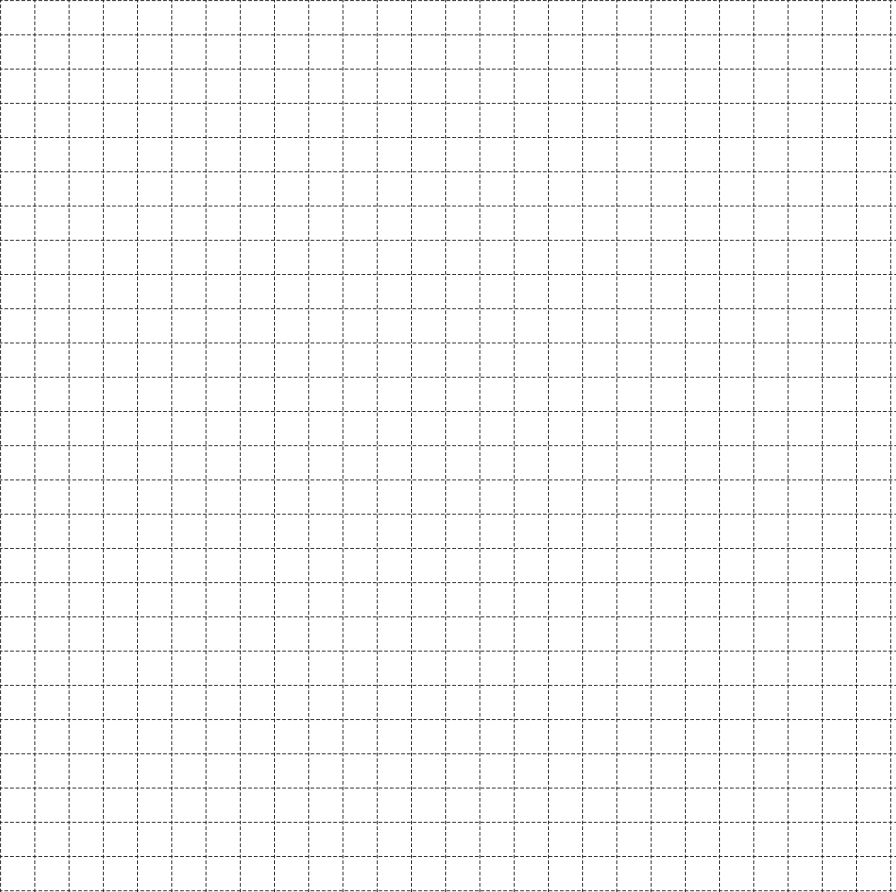
A WebGL 2 fragment shader for this pattern:

```glsl
#version 300 es
precision highp float;

#define CELL 0.03821        // grid pitch, as a share of canvas width
#define ORIGIN 0.0007       // first line's distance from left and top edges
#define LINE_WIDTH 0.00100  // stroke thickness, as a share of canvas width
#define DASHES 6.04         // dashes per cell, drifting slightly along a line
#define DASH_FILL 0.66      // inked share of each dash period
#define INK vec3(0.10)
#define PAPER vec3(1.0)

uniform vec2 u_resolution;
out vec4 fragColor;

// Integral of a unit-period pulse train with the given duty
vec2 pulseIntegral(vec2 x, float duty) {
    return floor(x) * duty + min(fract(x), duty);
}

// Pulses centred on integers, box filtered over the given footprint
vec2 pulseCoverage(vec2 x, float duty, float footprint) {
    vec2 start = x + 0.5 * (duty - footprint);
    vec2 area = pulseIntegral(start + footprint, duty) - pulseIntegral(start, duty);
    return area / footprint;
}

void main() {
    // Square units, measured from the top left corner
    vec2 pixel = vec2(gl_FragCoord.x, u_resolution.y - gl_FragCoord.y);
    float cellsPerPixel = 1.0 / (u_resolution.x * CELL);
    vec2 grid = pixel * cellsPerPixel - ORIGIN / CELL;

    // Strokes across each axis, broken by dashes along the other
    vec2 stroke = pulseCoverage(grid, LINE_WIDTH / CELL, cellsPerPixel);
    vec2 dash = pulseCoverage(grid * DASHES, DASH_FILL, cellsPerPixel * DASHES);
    vec2 lines = stroke * dash.yx;

    // Union of vertical and horizontal ink
    float ink = 1.0 - (1.0 - lines.x) * (1.0 - lines.y);
    fragColor = vec4(mix(PAPER, INK, ink), 1.0);
}
```
